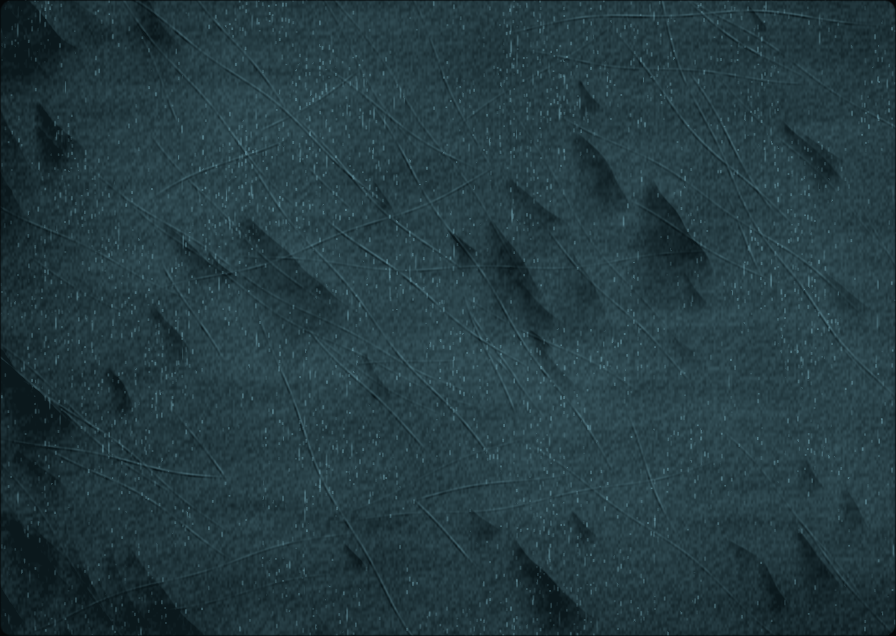
A WebGL 1 fragment shader for this texture:

```glsl
precision highp float;
uniform vec2 u_resolution;

const vec3 BASE_TEAL = vec3(0.147, 0.236, 0.262);
const vec3 TONE_STEP = vec3(0.031, 0.042, 0.045);
const vec3 BORDER_COLOR = vec3(0.02, 0.03, 0.035);
const float BASE_TONE = 0.55;
const float CLOUD_AMOUNT = 2.6;
const float BAND_AMOUNT = 1.7;
const float GRAIN_AMOUNT = 1.8;
const float EMBOSS_AMOUNT = 1.1;
const float VIGNETTE_AMOUNT = 2.0;
const float SHARD_DEPTH = 3.3;
const float SCRATCH_WIDTH = 0.0017;
const float SCRATCH_LIGHT = 2.7;
const float FLECK_WIDTH = 0.0004;
const float FLECK_LIGHT = 4.6;
const float CORNER_RADIUS = 0.018;
const int SHARDS = 60;
const int SCRATCHES = 66;

float hash(vec2 p) {
  return fract(sin(dot(p, vec2(127.1, 311.7))) * 43758.545);
}

vec4 hash4(float n) {
  return fract(sin(vec4(n, n + 17.3, n + 41.9, n + 83.1) * 12.9898) * 43758.545);
}

float noise(vec2 p) {
  vec2 i = floor(p), f = fract(p);
  f = f * f * (3.0 - 2.0 * f);
  return mix(mix(hash(i), hash(i + vec2(1, 0)), f.x),
             mix(hash(i + vec2(0, 1)), hash(i + vec2(1, 1)), f.x), f.y);
}

float fbm(vec2 p) {
  float sum = 0.0, amp = 0.5;
  for (int i = 0; i < 4; i++) {
    sum += amp * noise(p);
    p = p * 2.03 + 19.7;
    amp *= 0.5;
  }
  return sum;
}

// Into a frame whose x axis points along the angle
vec2 alignTo(vec2 p, float angle) {
  float c = cos(angle), s = sin(angle);
  return vec2(c * p.x + s * p.y, c * p.y - s * p.x);
}

// Dark wedges: one crisp slanted side, fading to the lower left
float shards(vec2 p, float aspect) {
  float light = 1.0;
  vec2 warped = p + 0.012 * (vec2(noise(p * 20.0), noise(p * 20.0 + 50.0)) - 0.5);
  for (int i = 0; i < SHARDS; i++) {
    vec4 h = hash4(float(i) + 3.7);
    vec4 k = hash4(float(i) + 211.3);
    vec2 apex = vec2((pow(h.x, 1.7) - 0.03) * aspect, h.y * 1.1);
    float leftness = 1.0 - smoothstep(0.2, 1.0, apex.x / aspect);
    float size = mix(0.06, 0.2 + 0.09 * leftness, k.x * k.x);
    vec2 q = alignTo(warped - apex, mix(-1.15, -0.6, h.z)) / size;
    q.y += 0.3 * (k.y - 0.5) * q.x * (1.0 - q.x);
    float breadth = 0.1 + mix(0.4, 0.95, k.z) * clamp(q.x, 0.0, 1.0);
    float side = 1.0 - smoothstep(-0.002, 0.002, q.y * size);
    float fade = 1.0 - smoothstep(0.1 * breadth, breadth, -q.y);
    float ends = smoothstep(0.0, 0.12, q.x) * (1.0 - smoothstep(0.6, 1.0, q.x));
    light *= 1.0 - side * fade * ends * mix(0.25, 0.9, h.w);
  }
  return 1.0 - light;
}

// Long bent hairlines with a lit side and a shaded side
float scratches(vec2 p, float aspect) {
  float tone = 0.0;
  for (int i = 0; i < SCRATCHES; i++) {
    vec4 h = hash4(float(i) + 401.9);
    vec4 k = hash4(float(i) + 733.1);
    float angle = mix(-1.2, -0.45, h.z);
    if (k.w > 0.7) angle = mix(-0.25, 0.65, h.z);
    vec2 q = alignTo(p - h.xy * vec2(aspect, 1.0), angle);
    float reach = mix(0.08, 0.5, k.x * k.x);
    q.y += (k.y - 0.5) * 0.7 * q.x * q.x + 0.004 * sin(q.x * 23.0 + h.w * 6.3);
    float d = q.y / SCRATCH_WIDTH;
    float profile = exp(-d * d) - 0.75 * exp(-(d + 1.8) * (d + 1.8));
    float along = 1.0 - smoothstep(0.6 * reach, reach, abs(q.x));
    float wear = 0.2 + 1.1 * noise(vec2(q.x * 60.0, float(i) * 7.0));
    tone += profile * along * wear * mix(0.25, 1.0, k.z);
  }
  return tone;
}

// Short upright dashes of uneven brightness, one per chosen cell
float flecks(vec2 p, vec2 cells, float density) {
  vec2 g = p * cells;
  g.y += 9.0 * hash(vec2(floor(g.x), cells.y));
  vec2 id = floor(g), f = fract(g) - 0.5;
  float x = abs(f.x - 0.4 * (hash(id + 5.3) - 0.5)) / cells.x;
  float dash = 1.0 - smoothstep(FLECK_WIDTH, FLECK_WIDTH + 0.002, x);
  float reach = mix(0.15, 0.5, hash(id + 9.1));
  dash *= 1.0 - smoothstep(0.4 * reach, reach, abs(f.y));
  return dash * step(1.0 - density, hash(id)) * mix(0.25, 1.0, hash(id + 2.7));
}

void main() {
  float aspect = u_resolution.x / u_resolution.y;
  vec2 p = gl_FragCoord.xy / u_resolution.y;
  vec2 uv = gl_FragCoord.xy / u_resolution;

  // Clouded, banded ground
  float tone = BASE_TONE + CLOUD_AMOUNT * (fbm(p * 4.5) - 0.47);
  tone += BAND_AMOUNT * (fbm(p * vec2(5.0, 34.0) + 8.0) - 0.47);
  tone -= VIGNETTE_AMOUNT * smoothstep(0.28, 0.8, length(uv - vec2(0.6, 0.58)));
  float shade = shards(p, aspect);
  tone -= SHARD_DEPTH * shade * (0.65 + 0.6 * noise(p * 70.0));

  // Upright grain and small raised bumps
  float calm = 1.0 - 0.45 * shade;
  tone += calm * GRAIN_AMOUNT * (noise(p * vec2(340.0, 190.0)) - 0.5);
  tone += calm * EMBOSS_AMOUNT * (noise(p * 140.0) - noise(p * 140.0 + vec2(0.5, -0.5)));

  // Scratches and clustered flecks
  tone += SCRATCH_LIGHT * scratches(p, aspect);
  float cluster = smoothstep(0.38, 0.7, fbm(p * vec2(11.0, 7.0) + 31.0));
  float column = smoothstep(0.78, 0.95, noise(vec2(p.x * 42.0, p.y * 2.5)));
  float light = flecks(p, vec2(190.0, 85.0), 0.04 + 0.26 * cluster);
  light += flecks(p + 3.1, vec2(120.0, 34.0), 0.01 + 0.1 * cluster + 0.3 * column);
  tone += FLECK_LIGHT * light;

  // Rounded dark border
  vec3 color = BASE_TEAL + TONE_STEP * clamp(tone, -3.4, 6.0);
  vec2 halfSize = 0.5 * vec2(aspect, 1.0);
  vec2 corner = abs(p - halfSize) - halfSize + CORNER_RADIUS;
  float edge = length(max(corner, 0.0)) - CORNER_RADIUS;
  color = mix(color, BORDER_COLOR, smoothstep(-0.003, 0.001, edge));
  gl_FragColor = vec4(color, 1.0);
}
```
